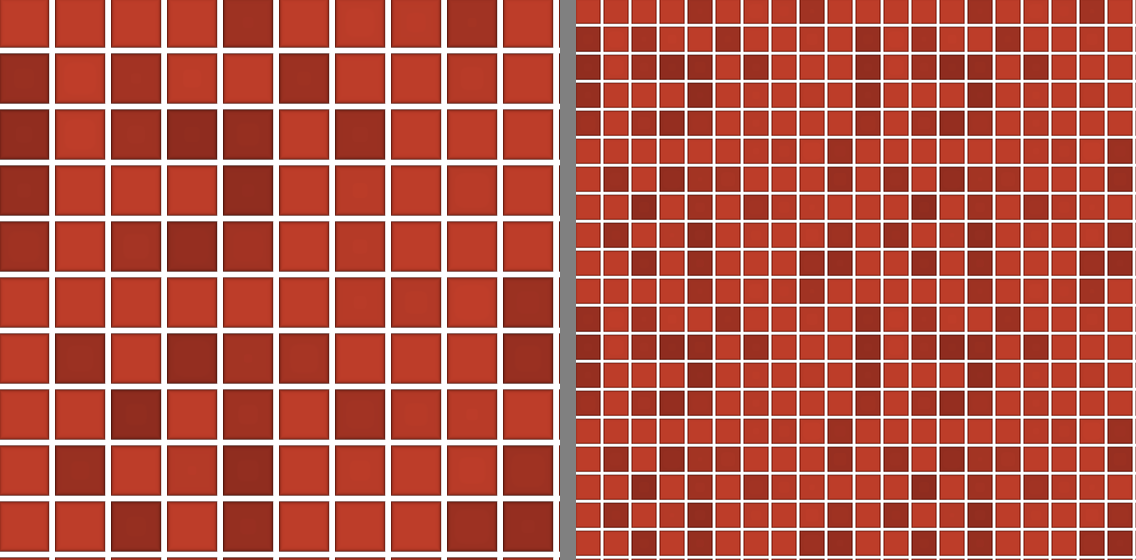
Left, the tile; right, the same tile 2 across and 2 down.
This pattern is drawn by a WebGL 2 fragment shader. Its source:

```glsl
#version 300 es
precision highp float;
precision highp int;
// Square red mosaic tiles, ten by ten, set in white grout.
// Each tile is a box distance field with a burnt rim; its glaze tone comes from
// a shuffled rank of its wrapped cell, so tone shares are even and the sheet tiles.

uniform vec2 u_resolution;
out vec4 outColor;

const int TILES = 10;                          // repeats across and down
const float HALF_SIDE = 0.448;                 // half tile side, in cells
const vec2 TILE_CENTER = vec2(0.43, 0.598);    // centre of the first tile, in cells
const float RIM_FALLOFF = 0.02;                // depth of the burnt rim, in cells
const int PRIME = 101;                         // first prime above the tile count

const vec3 GROUT = vec3(0.995, 0.995, 1.0);
const vec3 GLAZE_BRIGHT = vec3(0.742, 0.238, 0.160);
const vec3 GLAZE_DARK = vec3(0.555, 0.172, 0.120);
const vec3 RIM = vec3(0.24, 0.03, 0.0);

// Cubing modulo this prime permutes 0..100.
int cubeMod(int k) {
  return (k * k * k) % PRIME;
}

// Shuffled rank of a cell in 0..1; the seed picks another shuffle.
float cellRank(ivec2 cell, int seed) {
  int index = cell.y * TILES + cell.x + 1;
  int mixed = cubeMod((cubeMod(index) + seed) % PRIME);
  return float((mixed + 3 * seed) % PRIME) / float(PRIME);
}

// Linear ramp from 0 at a to 1 at b.
float ramp(float a, float b, float x) {
  return clamp((x - a) / (b - a), 0.0, 1.0);
}

// Half the tiles stay bright, some are slightly dulled, a third are dark.
float glazeDarkness(float rank) {
  float dulled = 0.22 * ramp(0.50, 0.68, rank);
  float dark = 0.30 * step(0.68, rank) + 0.48 * ramp(0.68, 1.0, rank);
  return dulled + dark;
}

// Signed distance to a square, negative inside.
float squareDistance(vec2 p, float halfSide) {
  vec2 q = abs(p) - halfSide;
  return length(max(q, 0.0)) + min(max(q.x, q.y), 0.0);
}

// Faint soft-cornered bloom in the middle of a tile.
float centerBloom(vec2 p, float radius) {
  vec2 q = p * p;
  float roundedRadius = pow(dot(q, q), 0.25);
  return 1.0 - smoothstep(radius * 0.8, radius, roundedRadius);
}

vec3 tileColor(vec2 p, float edgeDistance, ivec2 cell) {
  float darkness = glazeDarkness(cellRank(cell, 17));
  vec3 glaze = mix(GLAZE_BRIGHT, GLAZE_DARK, darkness);

  // Only the dulled and dark tiles show a bloom.
  float radius = mix(0.08, 0.36, cellRank(cell, 41));
  glaze *= 1.0 + 0.016 * step(0.01, darkness) * centerBloom(p, radius);

  float rim = 0.95 * exp(edgeDistance / RIM_FALLOFF);
  return mix(glaze, RIM * (1.0 - 0.25 * darkness), rim);
}

void main() {
  // Cell grid, shifted so that each tile sits in the middle of its cell.
  vec2 grid = gl_FragCoord.xy / u_resolution * float(TILES) - TILE_CENTER + 0.5;
  ivec2 cell = ivec2(mod(floor(grid), float(TILES)));
  vec2 p = fract(grid) - 0.5;

  // Tile over grout, with an edge one pixel soft.
  float d = squareDistance(p, HALF_SIDE);
  float pixel = float(TILES) / min(u_resolution.x, u_resolution.y);
  float coverage = clamp(0.5 - d / pixel, 0.0, 1.0);
  vec3 color = mix(GROUT, tileColor(p, min(d, 0.0), cell), coverage);

  outColor = vec4(color, 1.0);
}
```
